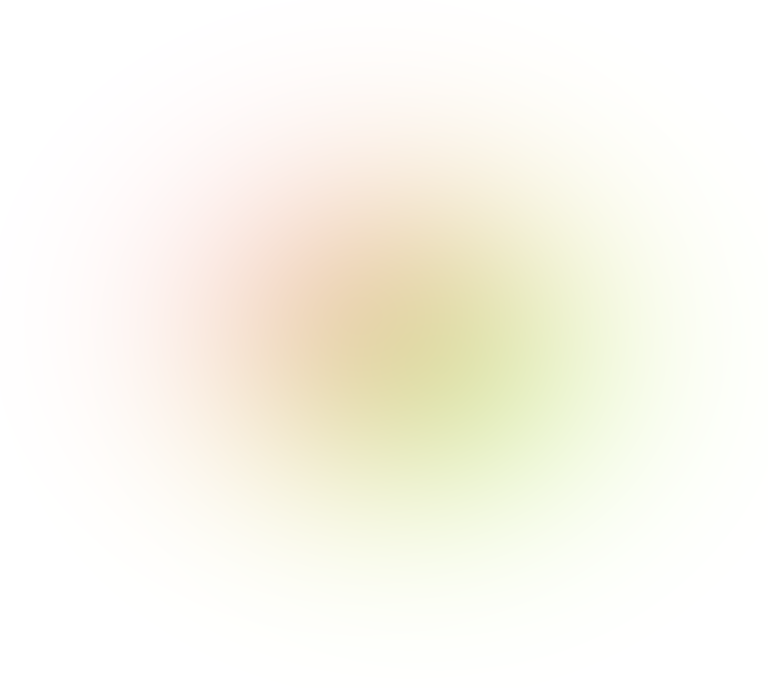
Reproduce this background procedurally as a WebGL 2 fragment shader.

```glsl
#version 300 es
precision highp float;
// Soft oval glow on white, shading from peach at upper left through gold to lime at lower right.

#define RED_CENTER vec2(0.573, 0.469)
#define GREEN_CENTER vec2(0.469, 0.541)
#define BLUE_CENTER vec2(0.534, 0.498)
#define RED_SPREAD vec2(0.169, 0.166)
#define GREEN_SPREAD vec2(0.177, 0.170)
#define BLUE_SPREAD vec2(0.189, 0.182)
#define ABSORPTION vec3(0.120, 0.165, 0.345)
#define FADE_FLOOR 0.012

uniform vec2 u_resolution;
out vec4 fragColor;

// Gaussian falloff, trimmed so that the far tail reaches pure white
float softBlob(vec2 point, vec2 center, vec2 spread) {
    vec2 offset = (point - center) / spread;
    float falloff = exp(-0.5 * dot(offset, offset));
    return max(falloff - FADE_FLOOR, 0.0) / (1.0 - FADE_FLOOR);
}

void main() {
    vec2 uv = gl_FragCoord.xy / u_resolution;

    // Each channel is absorbed by its own blob; their offsets make the hue drift
    vec3 density = vec3(
        softBlob(uv, RED_CENTER, RED_SPREAD),
        softBlob(uv, GREEN_CENTER, GREEN_SPREAD),
        softBlob(uv, BLUE_CENTER, BLUE_SPREAD));

    fragColor = vec4(1.0 - ABSORPTION * density, 1.0);
}
```
